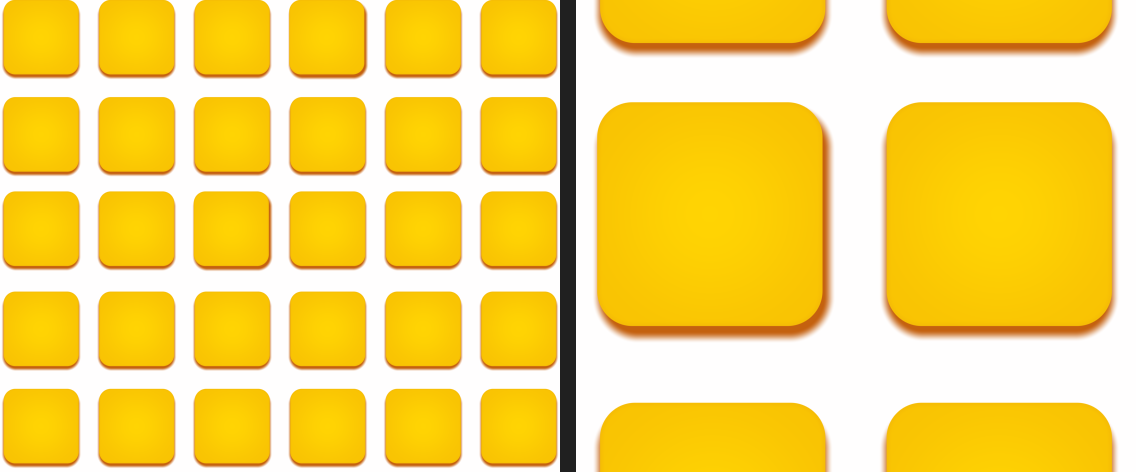
Left: the whole. Right: its middle third, enlarged.
Reproduce this pattern procedurally as a Shadertoy shader.

```glsl
float roundedBox(vec2 p, vec2 halfSize, float radius) {
    vec2 q = abs(p) - halfSize + radius;
    return length(max(q, 0.0)) + min(max(q.x, q.y), 0.0) - radius;
}

void mainImage(out vec4 fragColor, in vec2 fragCoord) {
    // Canvas spans 768 x 648 design units, y pointing down
    vec2 pos = fragCoord / iResolution.xy * vec2(768.0, 648.0);
    pos.y = 648.0 - pos.y;
    float pixel = 768.0 / iResolution.x;

    // Six columns by five rows; the middle row sits slightly high
    vec2 pitch = vec2(131.0, 133.5);
    vec2 firstCenter = vec2(56.5, 51.0);
    vec2 cell = floor((pos - firstCenter) / pitch + 0.5);
    vec2 local = pos - firstCenter - cell * pitch;
    if (cell.y == 2.0) local.y += 4.0;

    // Two tiles are nudged left and show a denser shadow on the right
    bool nudged = cell == vec2(3.0, 0.0) || cell == vec2(2.0, 2.0);
    vec2 faceLocal = local + vec2(nudged ? 1.3 : 0.0, 0.0);
    vec2 shadowLocal = local - vec2(nudged ? 0.5 : 0.0, 4.0);

    // Soft amber shadow below each tile
    float shadowDist = roundedBox(shadowLocal, vec2(51.5, 51.0), 17.0);
    float shadow = 1.0 - smoothstep(-2.0, 3.5, shadowDist - (nudged ? 0.7 : 0.0));
    vec3 color = mix(vec3(1.0, 0.995, 0.995), vec3(0.77, 0.38, 0.06), shadow);

    // Yellow face, brighter in the middle
    float faceDist = roundedBox(faceLocal, vec2(51.5, 51.2), 16.0);
    float falloff = smoothstep(0.0, 68.0, length(faceLocal));
    vec3 face = mix(vec3(1.0, 0.83, 0.01), vec3(0.975, 0.765, 0.01), falloff);
    face = mix(face, vec3(0.95, 0.71, 0.03), 0.5 * smoothstep(-2.5, 0.0, faceDist));
    float faceMask = 1.0 - smoothstep(-0.7, 0.7, faceDist / pixel);
    color = mix(color, face, faceMask);

    fragColor = vec4(color, 1.0);
}
```
